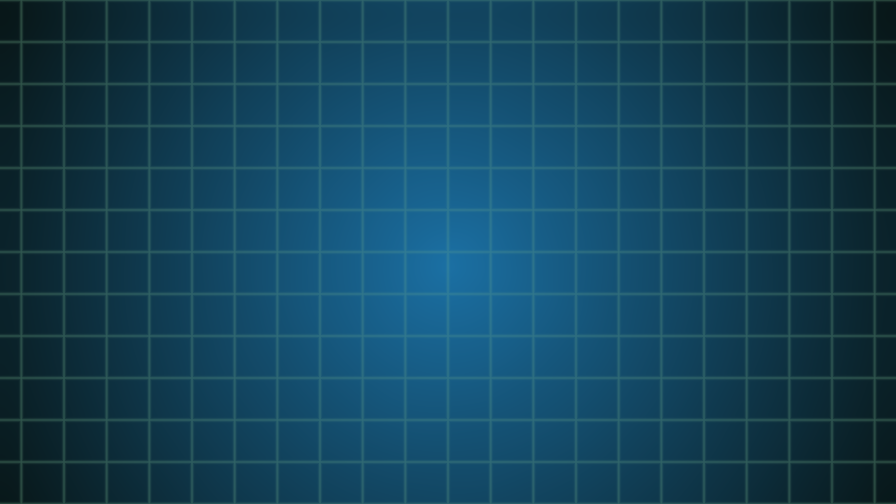
Write a WebGL 2 fragment shader that draws this background.

```glsl
#version 300 es
precision highp float;
// A blueprint grid of 21 by 12 square cells over a blue radial glow that
// darkens toward the sides. Thin gaussian lines are laid on a wrapped
// distance gradient, so the whole canvas tiles in both directions.

uniform vec2 u_resolution;
out vec4 fragColor;

const float TAU = 6.2831853;
const vec2 CELLS = vec2(21.0, 12.0);

// Offset from the glow centre, wrapped and rounded off where copies meet
vec2 wrappedOffset(vec2 uv, vec2 center) {
    vec2 toSeam = 0.5 - abs(fract(uv - center + 0.5) - 0.5);
    return 0.5 - sqrt(toSeam * toSeam + 0.0004);
}

// Faint cloudy unevenness from layered sines with whole periods
float mottle(vec2 uv) {
    float sum = 0.0;
    for (float i = 1.0; i < 4.0; i++) {
        vec2 phase = TAU * uv * vec2(3.0 * i + 1.0, 2.0 * i);
        sum += sin(phase.x + sin(phase.y + i)) * sin(phase.y + 2.0 * i) / i;
    }
    return sum;
}

void main() {
    vec2 uv = gl_FragCoord.xy / u_resolution;
    vec2 scale = vec2(u_resolution.x / u_resolution.y, 1.0);

    // Radial glow, measured in canvas heights
    float radius = length(wrappedOffset(uv, vec2(0.5, 0.47)) * scale);
    vec3 glowBlue = vec3(0.105, 0.437, 0.64);
    vec3 edgeTeal = vec3(0.03, 0.083, 0.085);
    vec3 color = mix(glowBlue, edgeTeal, clamp(radius, 0.0, 1.0));
    color *= 1.0 + 0.004 * mottle(uv);

    // Distance to the nearest line on each axis; one column line is centred
    vec2 cell = (uv - vec2(0.5, 0.0)) * CELLS;
    vec2 lineDist = abs(fract(cell + 0.5) - 0.5) / CELLS * scale;

    // Thin soft lines, fainter where the glow is bright
    float softness = max(0.0022, 0.6 / u_resolution.y);
    vec2 lines = exp(-0.5 * pow(lineDist / softness, vec2(2.0)));
    float coverage = max(lines.x, lines.y) + 0.2 * lines.x * lines.y;
    vec3 lineGreen = vec3(0.45, 0.70, 0.55);
    color = mix(color, lineGreen, coverage * mix(0.21, 0.31, min(radius, 1.0)));

    fragColor = vec4(color, 1.0);
}
```
